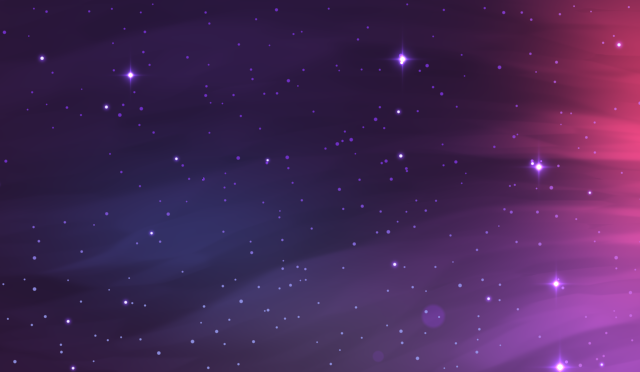
This background is drawn by a WebGL 1 fragment shader. Its source:

```glsl
precision highp float;
uniform vec2 u_resolution;

// Palette
const vec3 NIGHT = vec3(0.165, 0.082, 0.205);
const vec3 INDIGO = vec3(0.005, 0.015, 0.055);
const vec3 BLUE_HAZE = vec3(0.02, 0.09, 0.16);
const vec3 LILAC_HAZE = vec3(0.09, 0.11, 0.12);
const vec3 VIOLET_GLOW = vec3(0.36, 0.18, 0.44);
const vec3 PINK_GLOW = vec3(0.54, 0.14, 0.20);
const vec3 RED_GLOW = vec3(0.14, 0.02, 0.02);
const vec3 DUST_VIOLET = vec3(0.48, 0.20, 0.86);
const vec3 DUST_BLUE = vec3(0.60, 0.62, 0.96);
const vec3 DUST_PINK = vec3(0.80, 0.42, 0.92);
const vec3 FLARE_TINT = vec3(0.50, 0.24, 1.0);

// Brush strokes
const float STROKE_CONTRAST = 0.42;
const float STROKE_BLEND = 14.0;
const float STROKE_BEND = 0.07;

// Main flares: centre as a share of the canvas, then size
const vec3 FLARE_LEFT = vec3(0.204, 0.798, 0.9);
const vec3 FLARE_TOP = vec3(0.629, 0.841, 1.15);
const vec3 FLARE_RIGHT = vec3(0.842, 0.551, 1.1);
const vec3 FLARE_LOW = vec3(0.869, 0.237, 0.9);
const vec3 FLARE_BASE = vec3(0.875, 0.013, 1.2);

vec2 hash2(vec2 p) {
  vec2 k = vec2(dot(p, vec2(127.1, 311.7)), dot(p, vec2(269.5, 183.3)));
  return fract(sin(k) * 43758.5);
}

float glow(vec2 uv, vec2 centre, vec2 radius) {
  vec2 d = (uv - centre) / radius;
  return exp(-dot(d, d));
}

// Cellular noise whose cell shades melt into each other
float softCells(vec2 p) {
  vec2 cell = floor(p);
  float shade = 0.0;
  float total = 0.0;
  for (int y = -1; y <= 1; y++) {
    for (int x = -1; x <= 1; x++) {
      vec2 id = cell + vec2(float(x), float(y));
      vec2 d = id + hash2(id) - p;
      float w = exp(-STROKE_BLEND * dot(d, d));
      shade += w * hash2(id + 37.0).x;
      total += w;
    }
  }
  return shade / max(total, 0.00001);
}

// Long, slightly rising strokes at three widths
float strokes(vec2 p) {
  float slope = mix(0.2, 0.02, smoothstep(0.1, 0.8, p.y));
  p.y += STROKE_BEND * sin(p.x * 2.6 + p.y * 3.0) - slope * p.x;
  float sum = 0.0;
  float weight = 0.5;
  vec2 stretch = vec2(1.6, 6.5);
  for (int i = 0; i < 3; i++) {
    sum += weight * softCells(p * stretch + float(i) * 9.3);
    stretch *= vec2(1.7, 1.9);
    weight *= 0.6;
  }
  return sum - 0.49;
}

// One star per chosen cell: x is the disc, y its halo
vec2 starLayer(vec2 p, float scale, float chance, float radius, float seed) {
  vec2 id = floor(p * scale);
  vec2 pick = hash2(id + seed);
  vec2 centre = (id + 0.14 + 0.72 * hash2(id + seed + 51.0)) / scale;
  float d = length(p - centre);
  float r = radius * mix(0.55, 1.15, pick.y);
  float px = 0.8 / u_resolution.y;
  float disc = 1.0 - smoothstep(r - px, r + px, d);
  float halo = exp(-d * d / (r * r * 4.0));
  return vec2(disc, halo) * step(pick.x, chance);
}

// Four-pointed star with a white heart
vec3 flare(vec2 uv, float aspect, vec3 star) {
  vec2 d = abs(uv - star.xy) * vec2(aspect, 1.0) / star.z;
  float arms = exp(-d.x / 0.016 - d.y / 0.0028) + exp(-d.y / 0.016 - d.x / 0.0028);
  float d2 = dot(d, d);
  float heart = exp(-d2 / 0.00004);
  return FLARE_TINT * (arms + 0.4 * exp(-d2 / 0.0004)) + heart;
}

float bokeh(vec2 p, vec2 centre, float radius) {
  return 1.0 - smoothstep(radius * 0.75, radius * 1.1, length(p - centre));
}

void main() {
  vec2 uv = gl_FragCoord.xy / u_resolution;
  float aspect = u_resolution.x / u_resolution.y;
  vec2 p = uv * vec2(aspect, 1.0);

  // Sky glows, bent a little by the strokes
  float stroke = strokes(p);
  vec2 sky = uv + stroke * vec2(0.06, 0.08);
  vec3 color = NIGHT;
  color += INDIGO * glow(sky, vec2(0.32, 0.85), vec2(0.35, 0.4));
  color += BLUE_HAZE * glow(sky, vec2(0.30, 0.37), vec2(0.25, 0.22));
  color += LILAC_HAZE * glow(sky, vec2(0.55, 0.06), vec2(0.25, 0.25));
  color += VIOLET_GLOW * glow(sky, vec2(0.96, 0.10), vec2(0.27, 0.38));
  color += PINK_GLOW * glow(sky, vec2(1.03, 0.64), vec2(0.15, 0.40));
  color += RED_GLOW * glow(sky, vec2(1.0, 0.90), vec2(0.20, 0.40));
  color *= 1.0 + STROKE_CONTRAST * stroke;

  // Out-of-focus discs
  float discs = bokeh(p, vec2(0.677 * aspect, 0.15), 0.033);
  discs += 0.5 * bokeh(p, vec2(0.591 * aspect, 0.042), 0.016);
  color += vec3(0.07, 0.01, 0.14) * discs;

  // Star dust, densest through the middle
  vec3 dust = mix(DUST_BLUE, DUST_VIOLET, smoothstep(0.15, 0.6, uv.y));
  dust = mix(dust, DUST_PINK, smoothstep(0.72, 0.95, uv.x));
  float density = 0.22 + 0.3 * glow(uv, vec2(0.56, 0.45), vec2(0.35, 0.6));
  float specks = starLayer(p, 15.0, density, 0.0042, 3.0).x;
  specks = max(specks, starLayer(p + 0.37, 19.0, density * 0.7, 0.003, 17.0).x);
  color = mix(color, dust, 0.85 * specks);

  // Bright stars
  vec2 bright = starLayer(p + 0.11, 5.5, 0.42, 0.0042, 29.0);
  color += FLARE_TINT * bright.y * 0.55;
  color = mix(color, vec3(0.95, 0.92, 1.0), bright.x);

  // Flares
  color += flare(uv, aspect, FLARE_LEFT) + flare(uv, aspect, FLARE_TOP);
  color += flare(uv, aspect, FLARE_RIGHT) + flare(uv, aspect, FLARE_LOW);
  color += flare(uv, aspect, FLARE_BASE);

  gl_FragColor = vec4(clamp(color, 0.0, 1.0), 1.0);
}
```
